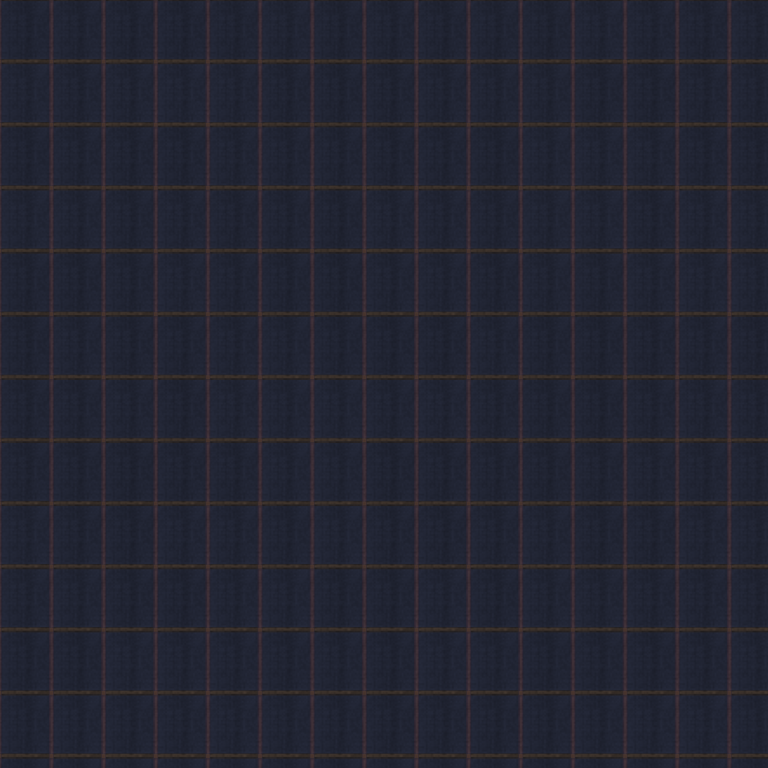
Reproduce this texture procedurally as a WebGL 2 fragment shader.

```glsl
#version 300 es
precision highp float;
// Dark navy woven cloth with a fine windowpane check of plum and brown threads.
uniform vec2 u_resolution;
out vec4 outColor;

float hash(vec2 p) {
  vec3 q = fract(vec3(p.xyx) * 0.1031);
  q += dot(q, q.yzx + 33.33);
  return fract((q.x + q.y) * q.z);
}

// Value noise that wraps after the given whole-number period.
float tileNoise(vec2 p, vec2 period) {
  vec2 i = floor(p), f = fract(p);
  f = f * f * (3.0 - 2.0 * f);
  vec2 a = mod(i, period), b = mod(i + 1.0, period);
  return mix(mix(hash(a), hash(vec2(b.x, a.y)), f.x),
             mix(hash(vec2(a.x, b.y)), hash(b), f.x), f.y);
}

// Noise centred on zero, with cells counted per check.
float grain(vec2 tile, vec2 count) {
  return tileNoise(tile * count, count) - 0.5;
}

// Soft-edged band of a given half width around zero.
float band(float d, float halfWidth, float soft) {
  return 1.0 - smoothstep(halfWidth - soft, halfWidth + soft, abs(d));
}

void main() {
  vec2 uv = gl_FragCoord.xy / u_resolution;
  vec2 pitch = vec2(0.0679, 0.0822);
  vec2 cell = (uv - vec2(0.0670, 0.0156)) / pitch;
  vec2 tile = fract(cell);
  vec2 d = (fract(cell + 0.5) - 0.5) * pitch;  // distance to the nearest stripes
  float soft = max(0.0009, 0.6 / u_resolution.y);

  // Navy ground: uneven warp streaks, faint weft and fine grain.
  float warp = grain(tile, vec2(26.0, 2.0)) + 0.6 * grain(tile, vec2(9.0, 1.0));
  float weft = grain(tile, vec2(3.0, 34.0));
  float fleck = grain(tile, vec2(30.0, 36.0));
  float shade = 1.0 + 0.13 * warp + 0.07 * weft + 0.13 * fleck;
  shade += 0.035 * cos(6.2832 * (tile.x + 0.06));
  vec3 color = vec3(0.126, 0.141, 0.198) * shade;

  // Brown weft stripe with a darker lower edge and broken flecks.
  float brownFleck = grain(tile, vec2(17.0, 30.0));
  vec3 brown = mix(vec3(0.155, 0.137, 0.137), vec3(0.225, 0.185, 0.155),
                   band(d.y - 0.0006, 0.0018, soft));
  brown *= 1.0 + 0.32 * brownFleck + 0.12 * fleck;
  float weftMask = band(d.y, 0.0034, soft);
  color = mix(color, brown, 0.95 * weftMask);

  // Plum warp stripe with a lighter rose core.
  vec3 plum = mix(vec3(0.182, 0.148, 0.195), vec3(0.245, 0.186, 0.211),
                  band(d.x - 0.0003, 0.0015, soft));
  plum *= 1.0 + 0.16 * fleck + 0.10 * weft;
  float warpMask = band(d.x, 0.0031, soft);
  color = mix(color, plum, warpMask * (0.95 - 0.35 * weftMask));

  // Warm rust where the two stripes cross.
  color = mix(color, vec3(0.30, 0.215, 0.18),
              0.75 * band(d.x, 0.0024, soft) * band(d.y, 0.0024, soft));

  // Slight tone changes from one check to the next.
  color *= 1.0 + 0.025 * (hash(floor(cell) + 7.0) - 0.5);
  outColor = vec4(color, 1.0);
}
```
